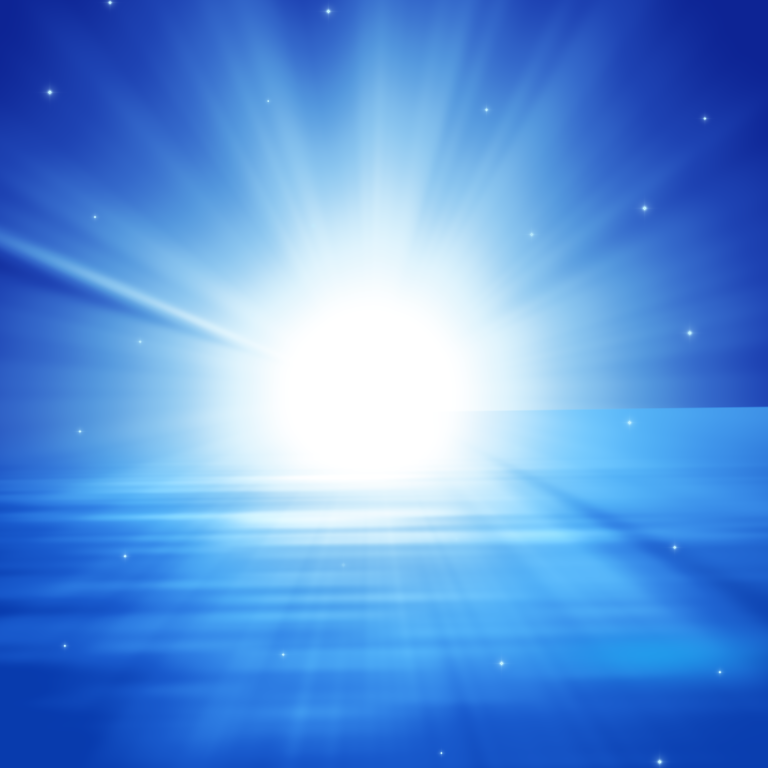
A Shadertoy shader for this background:

```glsl
// Radiant blue sunburst over rippling water, with scattered sparkles.
#define SUN vec2(0.482, 0.488)
#define HORIZON 0.464
#define RAY_STRENGTH 0.15
#define RIPPLE_STRENGTH 0.13
#define RIPPLE_DENSITY 11.0
#define STAR_COUNT 28
#define STAR_SIZE 0.0022
#define WATER_TINT vec3(-0.02, 0.09, 0.10)
#define CYAN vec3(0.12, 0.66, 0.94)

const float TAU = 6.2831853;

float hash(vec2 p) {
    p = fract(p * vec2(0.1031, 0.1137));
    p += dot(p, p.yx + 33.33);
    return fract((p.x + p.y) * p.x * 17.31 + p.y * 9.7);
}

// Value noise whose horizontal period is a whole number of cells.
float noise(vec2 p, float period) {
    vec2 cell = floor(p), f = fract(p);
    f = f * f * (3.0 - 2.0 * f);
    float x0 = mod(cell.x, period), x1 = mod(cell.x + 1.0, period);
    float low = mix(hash(vec2(x0, cell.y)), hash(vec2(x1, cell.y)), f.x);
    float high = mix(hash(vec2(x0, cell.y + 1.0)), hash(vec2(x1, cell.y + 1.0)), f.x);
    return mix(low, high, f.y);
}

// Angular lobe centred on a direction given in radians.
float beam(float angle, float center, float width) {
    float d = mod(angle - center + 0.5 * TAU, TAU) - 0.5 * TAU;
    return exp(-d * d / (width * width));
}

// Light falling off from white through sky blue to deep blue.
vec3 glowColor(float r) {
    vec3 c = mix(vec3(1.0), vec3(0.86, 0.95, 0.99), smoothstep(0.10, 0.20, r));
    c = mix(c, vec3(0.55, 0.78, 0.94), smoothstep(0.17, 0.29, r));
    c = mix(c, vec3(0.33, 0.60, 0.87), smoothstep(0.26, 0.38, r));
    c = mix(c, vec3(0.21, 0.42, 0.80), smoothstep(0.35, 0.46, r));
    c = mix(c, vec3(0.12, 0.27, 0.71), smoothstep(0.43, 0.55, r));
    return mix(c, vec3(0.05, 0.14, 0.58), smoothstep(0.51, 0.70, r));
}

// Fine angular streaks plus the broad light and dark shafts.
float rays(float angle, float r) {
    float turn = angle / TAU + 0.5, sum = 0.0, weight = 0.5, count = 22.0;
    for (int i = 0; i < 4; i++) {
        float drift = r * 1.5 + float(i) * 19.0;
        sum += weight * (noise(vec2(turn * count, drift), count) - 0.5);
        weight *= 0.66;
        count *= 2.0;
    }
    sum += 0.45 * beam(angle, 1.47, 0.28) + 0.30 * beam(angle, 1.90, 0.09);
    sum += 0.40 * beam(angle, 1.05, 0.15) - 0.25 * beam(angle, 2.30, 0.17);
    sum += 0.65 * beam(angle, 2.745, 0.026) - 0.50 * beam(angle, 2.81, 0.030);
    sum += 0.45 * beam(angle, -0.69, 0.13) - 0.45 * beam(angle, -0.49, 0.035);
    return sum;
}

// Horizontal ripples that widen towards the viewer.
float ripples(vec2 uv, float depth) {
    float v = log(max(depth, 0.0) + 0.03) * RIPPLE_DENSITY;
    float broad = noise(vec2(uv.x * 2.6 + 5.0, v), 64.0);
    float fine = noise(vec2(uv.x * 5.0 + 21.0, v * 2.3 + 40.0), 64.0);
    return (broad - 0.5) + 0.45 * (fine - 0.5);
}

// Soft dots, the largest with a small cross.
float sparkles(vec2 uv) {
    float light = 0.0;
    for (int i = 0; i < STAR_COUNT; i++) {
        float id = float(i) + 1.0;
        vec2 d = uv - fract(vec2(0.7549, 0.5698) * id + 0.31);
        float size = STAR_SIZE * (0.5 + 0.8 * hash(vec2(id, 7.0)));
        float core = exp(-dot(d, d) / (size * size));
        float halo = 0.2 * exp(-dot(d, d) / (size * size * 9.0));
        vec2 a = abs(d) / size;
        float flare = exp(-a.x * 2.5 - a.y * 0.5) + exp(-a.y * 2.5 - a.x * 0.5);
        light += core * 0.8 + halo + 0.25 * flare;
    }
    return light;
}

void mainImage(out vec4 fragColor, in vec2 fragCoord) {
    vec2 uv = fragCoord / iResolution.xy;
    vec2 toSun = uv - SUN;
    float angle = atan(toSun.y, toSun.x), r = length(toSun);

    // Water edge: crisp on the right, dissolving into haze on the left.
    float line = HORIZON + 0.014 * (uv.x - 0.56);
    float depth = line - uv.y;
    float crisp = smoothstep(-0.0015, 0.0015, depth);
    float rightSide = smoothstep(0.53, 0.62, uv.x);
    float water = mix(smoothstep(0.0, 0.13, depth), crisp, rightSide);

    // Rays and ripples bend the falloff of the central glow.
    float reach = length(toSun * vec2(1.0, 1.0 + 0.22 * smoothstep(0.0, 0.2, depth)));
    reach -= RAY_STRENGTH * rays(angle, r) * smoothstep(0.08, 0.45, r);
    float calm = smoothstep(0.04, 0.14, depth) * mix(1.0, 0.6, rightSide);
    reach -= RIPPLE_STRENGTH * ripples(uv, depth) * calm;
    vec3 color = glowColor(reach);

    // Cyan cast over the water, strongest below the right horizon.
    color += WATER_TINT * water * smoothstep(0.15, 0.35, r);
    float sheen = crisp * smoothstep(0.55, 0.90, uv.x) * exp(-max(depth, 0.0) * 7.0);
    color = mix(color, vec3(0.32, 0.68, 0.95), 0.65 * sheen);
    vec2 pool = (uv - vec2(0.86, 0.147)) / vec2(0.13, 0.03);
    color = mix(color, CYAN, 0.7 * exp(-dot(pool, pool)));

    color = mix(color, vec3(0.75, 0.94, 1.0), min(sparkles(uv), 1.0) * smoothstep(0.15, 0.35, r));
    fragColor = vec4(clamp(color, 0.0, 1.0), 1.0);
}
```
